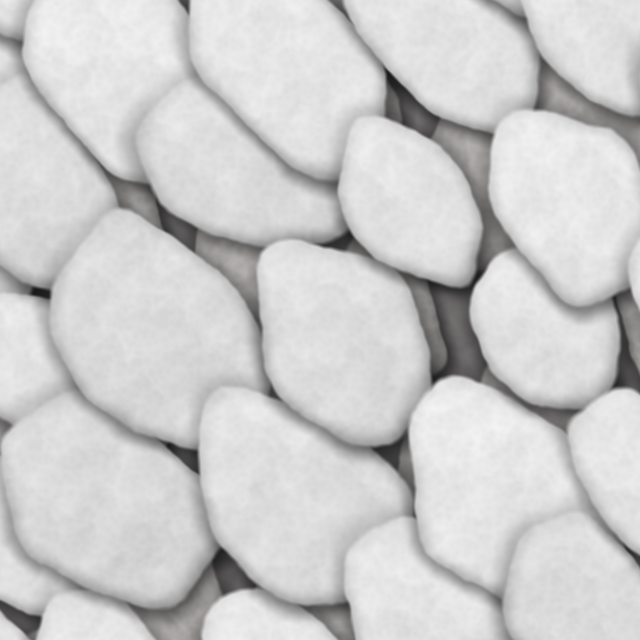
Write a WebGL 1 fragment shader that draws this texture.

```glsl
precision highp float;
// Heap of pale, angular stones lying along a falling diagonal over dark gaps.
// Two staggered grids of rounded polygons are painted back to front with
// contact shadows; cellular noise and layered sines roughen the surfaces.
uniform vec2 u_resolution;

vec2 hash2(vec2 c) {
  return fract(sin(vec2(dot(c, vec2(127.1, 311.7)),
                        dot(c, vec2(269.5, 183.3)))) * 43758.5);
}

// Distance to the nearest scattered point
float cellular(vec2 p) {
  vec2 base = floor(p);
  float nearest = 2.0;
  for (int j = -1; j <= 1; j++) {
    for (int i = -1; i <= 1; i++) {
      vec2 cell = base + vec2(float(i), float(j));
      nearest = min(nearest, length(cell + hash2(cell) - p));
    }
  }
  return nearest;
}

float layeredSines(vec2 p) {
  float sum = 0.0, weight = 0.5;
  for (int i = 0; i < 4; i++) {
    sum += weight * sin(p.x + 1.3 * sin(p.y)) * sin(p.y + 1.7 * sin(p.x * 0.8));
    p = mat2(1.3, 1.5, -1.5, 1.3) * p + 2.1;
    weight *= 0.55;
  }
  return sum;
}

// Rounded convex polygon: 0 at its centre, 1 on its outline
float polygonNorm(vec2 q, vec2 id) {
  float sum = 1e-9;
  for (int k = 0; k < 7; k++) {
    vec2 rnd = hash2(id + float(k) * 7.3);
    float angle = (float(k) + 0.7 * rnd.x) * 0.898;
    float facing = max(dot(q, vec2(cos(angle), sin(angle))), 0.0);
    sum += pow(facing / mix(0.8, 1.1, rnd.y), 9.0);
  }
  return pow(sum, 1.0 / 9.0);
}

// Paints one layer of stones, row after row, over the given colour
vec3 paintStones(vec3 color, vec2 p, float angle, float seed, vec3 tone,
                 float size, float grain) {
  vec2 axis = vec2(cos(angle), sin(angle));
  mat2 toGrid = mat2(axis.x, -axis.y, axis.y, axis.x);
  vec2 uv = toGrid * p;
  vec2 light = toGrid * normalize(vec2(-0.45, 0.9));
  vec2 pitch = vec2(0.30, 0.21);
  float row0 = floor(uv.y / pitch.y);
  for (int j = -2; j <= 2; j++) {
    float row = row0 + float(j);
    float stagger = 0.5 * mod(row, 2.0);
    float column0 = floor(uv.x / pitch.x - stagger);
    for (int i = -1; i <= 1; i++) {
      vec2 cell = vec2(column0 + float(i), row);
      vec2 id = cell + seed;
      vec2 rnd = hash2(id), shape = hash2(id + 41.7);

      // Place, turn and size the stone
      vec2 center = (cell + vec2(stagger, 0.0) + 0.5 + 0.4 * (rnd - 0.5)) * pitch;
      float turn = 0.5 * (shape.x - 0.5);
      vec2 local = mat2(cos(turn), -sin(turn), sin(turn), cos(turn)) * (uv - center);
      float scale = size * mix(0.88, 1.28, shape.y);
      vec2 radius = vec2(0.18, 0.115) * scale;
      float norm = polygonNorm(local / radius, id);
      float dist = (norm - 1.0) * 0.13 * scale;

      // Lit and shaded flanks around a nearly flat top
      vec2 normal = local / (radius * radius);
      float side = dot(normal, light) / (length(normal) + 0.001);
      float rim = smoothstep(-0.036, 0.004, dist);
      float shade = 1.0 + 0.07 * (rnd.x - 0.5) + 0.035 * side * norm
                  - rim * rim * (0.19 - 0.13 * side) + grain;

      float shadow = 1.0 - smoothstep(-0.005, 0.032, dist);
      color *= 1.0 - shadow * (0.36 - 0.22 * side);
      color = mix(color, tone * shade, 1.0 - smoothstep(-0.004, 0.004, dist));
    }
  }
  return color;
}

void main() {
  vec2 p = gl_FragCoord.xy / u_resolution.y;

  // Chipped outlines and a mottled, pitted surface
  float mottle = layeredSines(p * 26.0);
  vec2 chipped = p + 0.007 * vec2(layeredSines(p * 17.0 + 4.0),
                                  layeredSines(p * 19.0 + 9.0));
  float pits = cellular(p * 24.0 + mottle) - 0.5;
  float specks = cellular(p * 75.0) - 0.5;
  float grain = 0.035 * mottle + 0.045 * pits + 0.03 * specks;

  // Dark ground, grey stones in the gaps, then the white stones on top
  vec3 color = vec3(0.43, 0.42, 0.42) * (1.0 + 0.15 * mottle);
  color = paintStones(color, chipped + 0.37, -1.35, 83.0,
                      vec3(0.67, 0.66, 0.655), 0.8, 2.0 * grain);
  color = paintStones(color, chipped, -0.88, 17.0,
                      vec3(0.885, 0.882, 0.885), 1.0, grain);
  gl_FragColor = vec4(color, 1.0);
}
```
